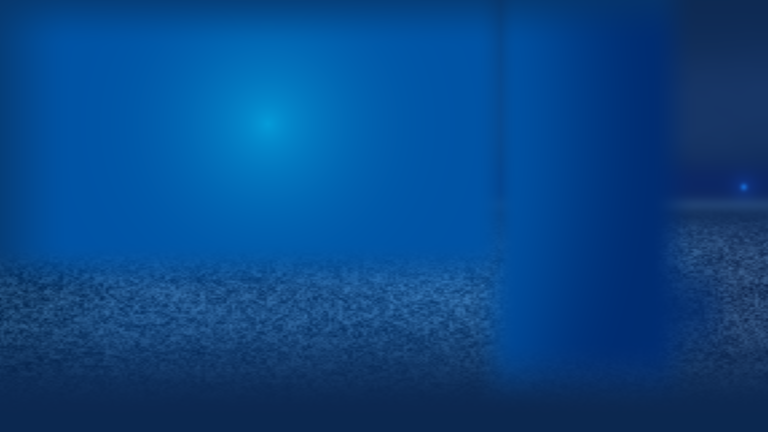
A Shadertoy shader for this background:

```glsl
// A cyan glow on a deep blue wall above a grainy floor, with a dark panel and a hazy horizon at right.

// Positions are in canvas heights, origin at lower left, for a 16:9 frame.
const float WIDTH = 1.7778;
const vec2 GLOW_POS = vec2(0.620, 0.713);
const vec2 SPARK_POS = vec2(1.722, 0.567);
const float FLOOR_Y = 0.375;
const float GRAIN_SCALE = 230.0;
const float GRAIN_AMOUNT = 0.13;

const vec3 GLOW_CORE = vec3(0.02, 0.64, 0.87);
const vec3 GLOW_HALO = vec3(0.01, 0.48, 0.76);
const vec3 WALL_BLUE = vec3(0.00, 0.325, 0.645);
const vec3 PANEL_BLUE = vec3(0.00, 0.175, 0.445);
const vec3 WALL_EDGE = vec3(0.03, 0.21, 0.41);
const vec3 FLOOR_LIT = vec3(0.105, 0.305, 0.52);
const vec3 FLOOR_DARK = vec3(0.045, 0.155, 0.315);
const vec3 FLOOR_GREY = vec3(0.14, 0.26, 0.43);
const vec3 SKY_DARK = vec3(0.05, 0.16, 0.32);
const vec3 SKY_HAZE = vec3(0.09, 0.21, 0.40);
const vec3 HORIZON_BLUE = vec3(0.045, 0.15, 0.40);

float hash(vec2 p) {
    vec3 q = fract(vec3(p.xyx) * 0.1031);
    q += dot(q, q.yzx + 33.33);
    return fract((q.x + q.y) * q.z);
}

float valueNoise(vec2 p) {
    vec2 cell = floor(p), f = fract(p);
    f = f * f * (3.0 - 2.0 * f);
    return mix(mix(hash(cell), hash(cell + vec2(1, 0)), f.x),
               mix(hash(cell + vec2(0, 1)), hash(cell + vec2(1, 1)), f.x), f.y);
}

float fbm(vec2 p) {
    float sum = 0.0, amp = 0.5;
    for (int i = 0; i < 4; i++) {
        sum += amp * valueNoise(p);
        p = p * 2.03 + 7.1;
        amp *= 0.5;
    }
    return sum;
}

float bell(float x, float width) {
    return exp(-x * x / (width * width));
}

// Soft-edged rectangle: one inside, fading to zero across the given width.
float softBox(vec2 p, vec2 low, vec2 high, vec2 fade) {
    vec2 a = smoothstep(low - fade, low + fade, p);
    vec2 b = 1.0 - smoothstep(high - fade, high + fade, p);
    return a.x * a.y * b.x * b.y;
}

vec3 hazySky(vec2 p) {
    float cloud = fbm(p * vec2(5.0, 7.0));
    float haze = bell(p.y - 0.74, 0.16) * (0.6 + 0.8 * cloud);
    vec3 col = mix(SKY_DARK, SKY_HAZE, clamp(haze, 0.0, 1.0));
    col = mix(col, HORIZON_BLUE, 0.85 * bell(p.y - 0.575, 0.05));
    col += vec3(0.07, 0.09, 0.09) * bell(p.y - 0.525, 0.018);
    float spark = length(p - SPARK_POS);
    return col + vec3(0.03, 0.20, 0.30) * bell(spark, 0.008)
               + vec3(0.01, 0.04, 0.10) * bell(spark, 0.03);
}

vec3 grainyFloor(vec2 p) {
    float light = smoothstep(0.04, 0.30, p.y);
    float rightSide = smoothstep(1.45, 1.72, p.x);
    vec3 lit = mix(FLOOR_LIT, FLOOR_GREY, rightSide);
    lit *= mix(0.80, 1.0, smoothstep(0.0, 0.35, p.x));
    vec3 col = mix(FLOOR_DARK, lit, light);

    // Bright sheen near the far edge, broad streaks, then fine speckle.
    vec2 sheen = (p - vec2(1.0, 0.34)) / vec2(0.25, 0.07);
    col += vec3(0.03, 0.06, 0.08) * exp(-dot(sheen, sheen));
    float streak = fbm(p * vec2(7.0, 28.0)) - 0.47;
    float grain = valueNoise(p * GRAIN_SCALE * vec2(0.7, 1.0))
                + valueNoise(p * GRAIN_SCALE * vec2(0.37, 0.55) + 19.0) - 1.0;
    col += vec3(0.7, 0.9, 1.0) * light * (GRAIN_AMOUNT * grain + 0.10 * streak);
    return mix(col, SKY_HAZE, 0.7 * smoothstep(0.38, 0.52, p.y));
}

vec3 glowingWall(vec2 p) {
    float r = length(p - GLOW_POS);
    float shade = smoothstep(0.50, 0.92, length((p - GLOW_POS) * vec2(1.0, 0.75)));
    shade *= smoothstep(0.90, 1.35, p.x) * 0.6 + 0.4 * step(0.62, p.x);
    vec3 col = mix(WALL_BLUE, PANEL_BLUE, shade);
    col = mix(col, GLOW_HALO, 0.85 * bell(r, 0.24));
    col = mix(col, GLOW_CORE, 0.85 * exp(-r / 0.065));

    // Darker borders along the left and the top.
    float border = smoothstep(-0.09, 0.17, p.x) * (1.0 - smoothstep(0.89, 1.06, p.y));
    return mix(WALL_EDGE, col, border);
}

void mainImage(out vec4 fragColor, in vec2 fragCoord) {
    vec2 p = fragCoord / iResolution.xy * vec2(WIDTH, 1.0);

    // Distant scene: sky over floor.
    vec3 col = mix(grainyFloor(p), hazySky(p), smoothstep(0.46, 0.53, p.y));

    // Wall on the left, a tall panel beside it, and the panel's low extension.
    float wall = softBox(p, vec2(-1.0, FLOOR_Y), vec2(1.18, 2.0), vec2(0.08, 0.065));
    float panel = softBox(p, vec2(1.145, 0.13), vec2(1.56, 2.0), vec2(0.055, 0.085));
    float extension = softBox(p, vec2(1.40, 0.21), vec2(1.66, 0.36), vec2(0.06, 0.08));
    col = mix(col, mix(PANEL_BLUE, FLOOR_DARK, 0.2), 0.75 * extension);
    col = mix(col, glowingWall(p), max(wall, panel));

    fragColor = vec4(clamp(col, 0.0, 1.0), 1.0);
}
```
